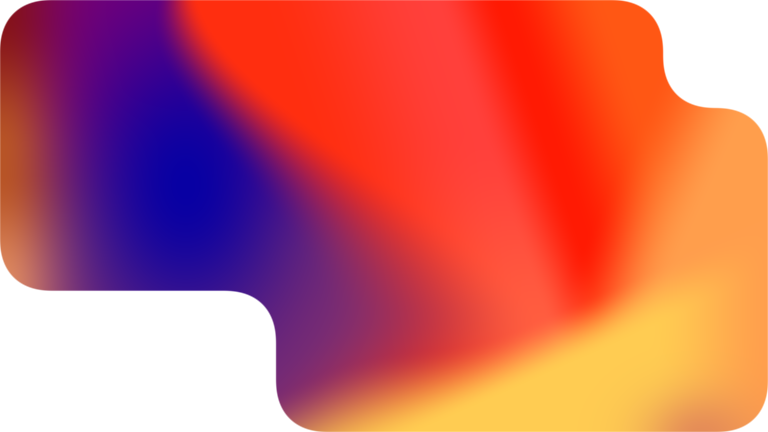
Write a Shadertoy shader that draws this background.

```glsl
// Soft blue, red and gold colour gradient inside a notched panel with rounded corners.

// Panel, in units of the canvas height
const float CORNER_RADIUS = 0.125;
const float CORNER_POWER = 2.4;
const vec2 TOP_NOTCH = vec2(1.535, 0.750);
const vec2 BOTTOM_NOTCH = vec2(0.639, 0.327);

// Cool side
const vec3 VIOLET = vec3(0.50, 0.00, 0.46);
const vec3 PLUM = vec3(0.52, 0.19, 0.43);
const vec3 BLUE = vec3(0.03, 0.00, 0.64);
const vec3 MAROON = vec3(0.52, 0.07, 0.10);
const vec3 RUST = vec3(0.72, 0.33, 0.15);
const vec3 CLAY = vec3(0.87, 0.54, 0.38);
const vec2 BLUE_CENTER = vec2(0.43, 0.57);
const vec2 BLUE_SPREAD = vec2(0.27, 0.38);
const float EMBER_WIDTH = 0.13;

// Warm side
const vec3 SCARLET = vec3(1.00, 0.18, 0.06);
const vec3 CORAL = vec3(1.00, 0.25, 0.23);
const vec3 SALMON = vec3(1.00, 0.37, 0.25);
const vec3 RED = vec3(1.00, 0.10, 0.01);
const vec3 ORANGE = vec3(1.00, 0.34, 0.08);
const vec3 PEACH = vec3(1.00, 0.62, 0.30);
const vec3 GOLD = vec3(1.00, 0.80, 0.32);
const vec3 DUSK = vec3(0.87, 0.50, 0.35);
const vec2 DUSK_CENTER = vec2(1.62, -0.01);
const vec2 DUSK_SPREAD = vec2(0.13, 0.10);

// Intersection and union of two distances, joined by a superelliptic corner
float roundMax(float a, float b) {
    vec2 q = max(vec2(a, b) + CORNER_RADIUS, 0.0);
    float corner = pow(pow(q.x, CORNER_POWER) + pow(q.y, CORNER_POWER), 1.0 / CORNER_POWER);
    return min(max(a, b), -CORNER_RADIUS) + corner;
}

float roundMin(float a, float b) {
    return -roundMax(-a, -b);
}

float panelDistance(vec2 p, float width) {
    float box = roundMax(max(-p.x, p.x - width), max(-p.y, p.y - 1.0));
    float topRight = roundMin(p.x - TOP_NOTCH.x, p.y - TOP_NOTCH.y);
    float bottomLeft = roundMin(BOTTOM_NOTCH.x - p.x, BOTTOM_NOTCH.y - p.y);
    return roundMax(roundMax(box, topRight), bottomLeft);
}

float glow(vec2 p, vec2 center, vec2 spread) {
    vec2 q = (p - center) / spread;
    return exp(-dot(q, q));
}

vec3 coolColor(vec2 p) {
    vec3 color = mix(PLUM, VIOLET, smoothstep(0.40, 0.80, p.y));
    color = mix(color, BLUE, glow(p, BLUE_CENTER, BLUE_SPREAD));
    // Ember light along the left side
    vec3 ember = mix(CLAY, RUST, smoothstep(0.33, 0.60, p.y));
    ember = mix(ember, MAROON, smoothstep(0.65, 0.97, p.y));
    float x = p.x / EMBER_WIDTH;
    return mix(color, ember, exp(-x * x));
}

vec3 warmColor(vec2 p) {
    float drop = 1.0 - p.y;
    // Slanted bands: scarlet, coral, red, orange
    float s = p.x - (1.10 + 0.34 * drop);
    vec3 coral = mix(CORAL, SALMON, smoothstep(0.30, 0.80, drop));
    vec3 color = mix(SCARLET, coral, smoothstep(-0.50, -0.10, s));
    color = mix(color, RED, smoothstep(-0.09, 0.06, s));
    color = mix(color, ORANGE, smoothstep(0.06, 0.30, s));
    // Peach flank on the right
    float flank = p.x - (1.72 - 0.45 * drop);
    return mix(color, PEACH, smoothstep(-0.12, 0.13, flank));
}

vec3 backdrop(vec2 p) {
    float drop = 1.0 - p.y;
    // The curved border between cool and warm softens downwards
    float border = 0.41 + 0.60 * smoothstep(0.0, 0.8, drop)
                 - 0.15 * smoothstep(0.7, 1.0, drop);
    float blur = 0.05 + 0.28 * drop;
    float warmth = smoothstep(-blur, blur, p.x - border);
    vec3 color = mix(coolColor(p), warmColor(p), warmth);
    // Golden slope along the bottom
    float depth = 0.02 + 0.44 * (p.x - 0.81) - p.y;
    float fade = 0.05 + 0.10 * (1.0 - smoothstep(0.75, 1.20, p.x));
    vec3 gold = mix(GOLD, PEACH, smoothstep(1.50, 1.80, p.x));
    color = mix(color, gold, smoothstep(-fade, 0.09, depth));
    return mix(color, DUSK, 0.8 * glow(p, DUSK_CENTER, DUSK_SPREAD));
}

void mainImage(out vec4 fragColor, in vec2 fragCoord) {
    vec2 p = fragCoord / iResolution.y;
    float pixel = 1.0 / iResolution.y;
    float d = panelDistance(p, iResolution.x / iResolution.y);
    float outside = smoothstep(-pixel, pixel, d);
    fragColor = vec4(mix(backdrop(p), vec3(1.0), outside), 1.0);
}
```
